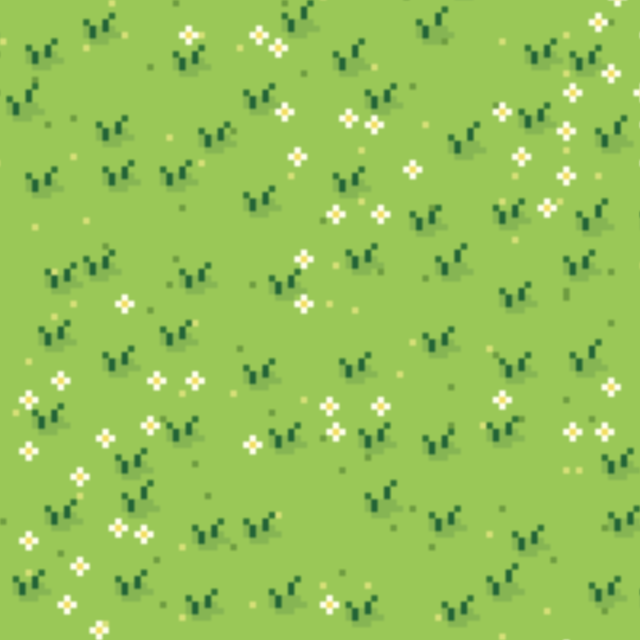
Write a three.js fragment shader that draws this texture.

```glsl
varying vec2 vUv;

const float GRID = 100.0;          // art cells across the canvas
const float TUFT_SPACING = 12.5;   // all spacings are in art cells
const float FLOWER_SPACING = 7.0;
const float SPECK_SPACING = 9.0;

const vec3 MEADOW = vec3(0.605, 0.783, 0.342);
const vec3 SHADOW = vec3(0.525, 0.710, 0.325);
const vec3 STEM = vec3(0.135, 0.390, 0.210);
const vec3 TIP = vec3(0.190, 0.450, 0.210);
const vec3 PETAL = vec3(1.0, 1.0, 0.93);
const vec3 POLLEN = vec3(0.95, 0.87, 0.38);
const vec3 LIGHT_SPECK = vec3(0.84, 0.88, 0.47);
const vec3 DARK_SPECK = vec3(0.43, 0.61, 0.25);

float hash(vec2 p, float seed) {
  vec3 q = fract(vec3(p.xyx) * vec3(0.1031, 0.1030, 0.0973) + seed * 0.137);
  q += dot(q, q.yzx + 33.33);
  return fract((q.x + q.y) * q.z);
}

vec2 hash2(vec2 p, float seed) {
  return vec2(hash(p, seed), hash(p, seed + 1.7));
}

float valueNoise(vec2 p, float seed) {
  vec2 i = floor(p);
  vec2 f = smoothstep(0.0, 1.0, fract(p));
  float low = mix(hash(i, seed), hash(i + vec2(1.0, 0.0), seed), f.x);
  float high = mix(hash(i + vec2(0.0, 1.0), seed), hash(i + 1.0, seed), f.x);
  return mix(low, high, f.y);
}

bool at(vec2 cell, float x, float y) {
  return distance(cell, vec2(x, y)) < 0.5;
}

// Offset from the nearest tuft centre in xy, its random value in z
vec3 nearestTuft(vec2 cell, float spacing) {
  vec2 home = floor(cell / spacing);
  vec3 nearest = vec3(1000.0, 1000.0, 0.0);
  for (int y = -1; y <= 1; y++) {
    for (int x = -1; x <= 1; x++) {
      vec2 block = home + vec2(float(x), float(y));
      vec2 centre = floor(spacing * (block + 0.2 + 0.6 * hash2(block, 3.0)));
      vec2 offset = cell - centre;
      if (length(offset * vec2(1.0, 1.3)) < length(nearest.xy * vec2(1.0, 1.3)))
        nearest = vec3(offset, hash(block, 8.0));
    }
  }
  return nearest;
}

vec3 drawSpeck(vec3 color, vec2 cell, float spacing) {
  vec2 block = floor(cell / spacing);
  vec2 spot = floor(block * spacing + hash2(block, 12.0) * spacing);
  vec3 speck = hash(block, 15.0) < 0.5 ? LIGHT_SPECK : DARK_SPECK;
  return at(cell, spot.x, spot.y) ? speck : color;
}

// Two leaning blades above a soft oval shadow
vec3 drawTuft(vec3 color, vec3 tuft) {
  vec2 left = tuft.xy;
  vec2 right = left - vec2(0.0, step(0.8, tuft.z));
  if (length((left - vec2(0.3, -0.8)) / vec2(3.1, 1.4)) < 1.0) color = SHADOW;
  if (at(left, -1.0, -1.0) || at(left, -1.0, 0.0)) color = STEM;
  if (at(right, 1.0, 0.0) || at(right, 1.0, 1.0)) color = STEM;
  if (at(left, -2.0, 1.0) || at(right, 2.0, 2.0)) color = TIP;
  return color;
}

// Four-petal flowers in loose groups, kept clear of the tufts
vec3 drawFlower(vec3 color, vec2 cell, float spacing) {
  vec2 block = floor(cell / spacing);
  vec2 centre = block * spacing + 1.0 + floor(hash2(block, 21.0) * (spacing - 2.0));
  vec2 offset = abs(cell - centre);
  float reach = offset.x + offset.y;
  if (reach > 1.5) return color;
  bool grouped = valueNoise(centre / 17.0, 30.0) > 0.54 && hash(block, 25.0) < 0.85;
  vec2 gap = nearestTuft(centre, TUFT_SPACING).xy;
  if (!grouped || length(gap / vec2(4.6, 3.7)) < 1.0) return color;
  return reach < 0.5 ? POLLEN : PETAL;
}

vec3 meadowCell(vec2 cell) {
  vec3 color = drawSpeck(MEADOW, cell, SPECK_SPACING);
  color = drawTuft(color, nearestTuft(cell, TUFT_SPACING));
  return drawFlower(color, cell, FLOWER_SPACING);
}

void main() {
  // Blend neighbouring cells for softened pixel edges
  vec2 p = vUv * GRID - 0.5;
  vec2 cell = floor(p);
  vec2 blend = smoothstep(0.15, 0.85, fract(p));
  vec3 bottom = mix(meadowCell(cell), meadowCell(cell + vec2(1.0, 0.0)), blend.x);
  vec3 top = mix(meadowCell(cell + vec2(0.0, 1.0)), meadowCell(cell + 1.0), blend.x);
  gl_FragColor = vec4(mix(bottom, top, blend.y), 1.0);
}
```
